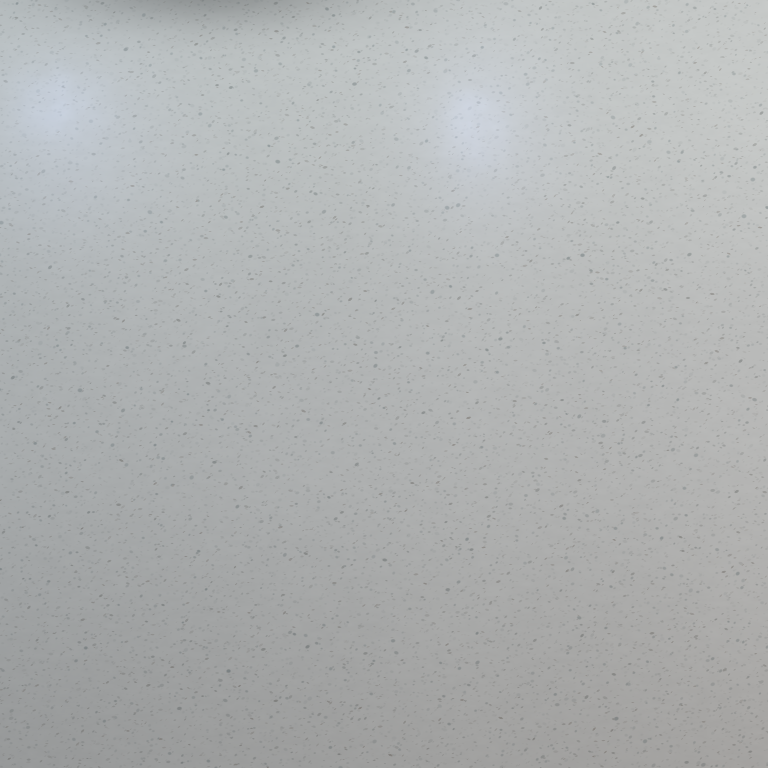
Reproduce this texture procedurally as a WebGL 2 fragment shader.

```glsl
#version 300 es
precision highp float;
// Pale speckled stone slab under soft overhead light: a tall brightness
// gradient, two bluish glares and a shaded top edge, strewn with layers of
// small, soft, mostly flat-lying flecks over a faint streaky grain.

uniform vec2 u_resolution;
out vec4 fragColor;

// Slab lighting
const vec3 LOW_COLOR = vec3(0.612, 0.612, 0.608);
const vec3 MID_COLOR = vec3(0.700, 0.710, 0.711);
const vec3 HIGH_COLOR = vec3(0.750, 0.768, 0.768);
const vec3 SIDE_SHIFT = vec3(0.058, 0.044, 0.034);  // left to right
const vec3 GLARE_COLOR = vec3(0.050, 0.060, 0.098);
const float EDGE_SHADE = 0.27;

// Surface detail
const float MOTTLE_AMOUNT = 0.016;
const float GRAIN_AMOUNT = 0.020;
const int FLECK_LAYERS = 3;
const float FLECK_CELLS = 58.0;     // cells across in the coarsest layer
const float FLECK_RADIUS = 0.0031;  // largest fleck, in canvas widths
const float FLECK_DEPTH = 0.20;
const float FLECK_BLUR = 0.0013;

// Integer hash giving three values in 0..1
vec3 hash3(vec2 cell, int seed) {
    uvec3 v = uvec3(ivec3(ivec2(cell), seed) + 4096);
    v = v * 1664525u + 1013904223u;
    v += v.yzx * v.zxy;
    v ^= v >> 16u;
    v += v.yzx * v.zxy;
    return vec3(v >> 8u) / 16777216.0;
}

float valueNoise(vec2 p, int seed) {
    vec2 cell = floor(p);
    vec2 f = fract(p);
    f = f * f * (3.0 - 2.0 * f);
    float a = hash3(cell, seed).x;
    float b = hash3(cell + vec2(1.0, 0.0), seed).x;
    float c = hash3(cell + vec2(0.0, 1.0), seed).x;
    float d = hash3(cell + vec2(1.0, 1.0), seed).x;
    return mix(mix(a, b, f.x), mix(c, d, f.x), f.y);
}

// Centred fractal noise, about -0.5..0.5
float cloud(vec2 p, int seed) {
    float sum = 0.0;
    float weight = 0.5;
    for (int i = 0; i < 4; i++) {
        sum += weight * (valueNoise(p, seed + i) - 0.5);
        p = p * 2.03 + 7.3;
        weight *= 0.5;
    }
    return sum;
}

float glow(vec2 p, vec2 center, vec2 size) {
    vec2 d = (p - center) / size;
    return exp(-dot(d, d));
}

// Darkening per channel from one layer of scattered flecks
vec3 fleckLayer(vec2 uv, int layer, float blur) {
    float fineness = float(layer);
    float cells = FLECK_CELLS * (1.0 + 0.5 * fineness);
    float maxRadius = FLECK_RADIUS / (1.0 + 0.3 * fineness);
    vec2 home = floor(uv * cells);
    vec3 total = vec3(0.0);
    for (int y = -1; y <= 1; y++) {
        for (int x = -1; x <= 1; x++) {
            vec2 cell = home + vec2(x, y);
            vec3 place = hash3(cell, 20 + layer);
            vec3 look = hash3(cell, 40 + layer);
            vec2 d = uv - (cell + place.xy) / cells;
            float angle = (look.x - 0.5) * 1.7;
            float c = cos(angle);
            float s = sin(angle);
            d = vec2(c * d.x + s * d.y, c * d.y - s * d.x);
            d.y *= mix(1.2, 2.3, look.y);
            float radius = maxRadius * mix(0.45, 1.0, place.z);
            float cover = 1.0 - smoothstep(-blur, blur, length(d) - radius);
            float depth = FLECK_DEPTH * mix(0.15, 1.0, look.z * look.z);
            vec3 tint = mix(vec3(1.12, 0.96, 0.92), vec3(0.88, 1.0, 1.10), look.y);
            total = max(total, cover * depth * tint * step(0.25, look.x));
        }
    }
    return total / (1.0 + 0.25 * fineness);
}

void main() {
    vec2 uv = gl_FragCoord.xy / u_resolution;
    float blur = max(FLECK_BLUR, 0.7 / u_resolution.y);

    // Broad light falling off towards the bottom and the left
    vec3 color = mix(LOW_COLOR, MID_COLOR, smoothstep(-0.15, 0.62, uv.y));
    color = mix(color, HIGH_COLOR, smoothstep(0.45, 0.95, uv.y));
    color += SIDE_SHIFT * (uv.x - 0.5);
    color += MOTTLE_AMOUNT * cloud(uv * 5.0, 1);

    // Streaky grain and flecks
    color += GRAIN_AMOUNT * cloud(uv * vec2(70.0, 150.0), 8);
    vec3 flecks = vec3(0.0);
    for (int i = 0; i < FLECK_LAYERS; i++) {
        flecks = max(flecks, fleckLayer(uv, i, blur));
    }

    // Glares: wide halos with brighter, cloudy cores
    float halo = glow(uv, vec2(0.08, 0.82), vec2(0.13, 0.13))
               + glow(uv, vec2(0.63, 0.83), vec2(0.10, 0.12));
    float core = glow(uv, vec2(0.075, 0.865), vec2(0.055, 0.045))
               + glow(uv, vec2(0.615, 0.835), vec2(0.038, 0.055));
    float glare = 0.55 * halo + core * (0.6 + 0.9 * cloud(uv * 38.0, 14));
    color *= 1.0 - flecks * (1.0 - 0.45 * min(halo, 1.0));
    color += GLARE_COLOR * glare;

    // Shade along the top edge
    color *= 1.0 - EDGE_SHADE * glow(uv, vec2(0.27, 1.02), vec2(0.19, 0.05));
    fragColor = vec4(clamp(color, 0.0, 1.0), 1.0);
}
```
